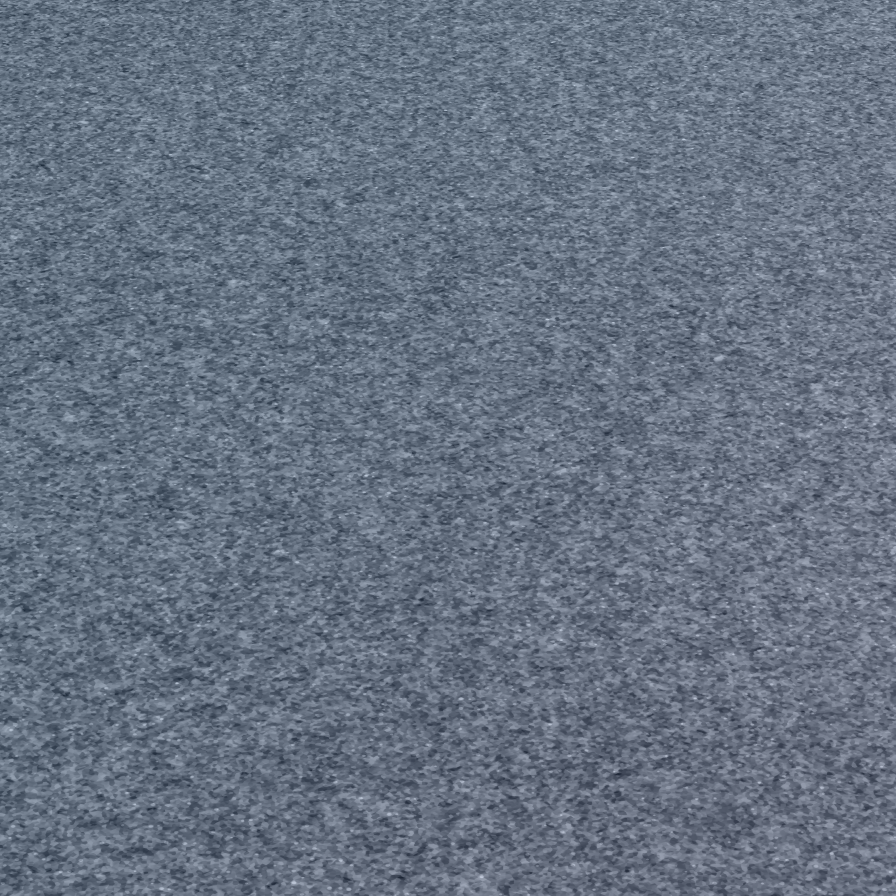
A WebGL 1 fragment shader for this texture:

```glsl
precision highp float;
// Blue-grey asphalt seen at a slant, its grain shrinking and flattening upwards.
// Layers of soft cellular noise give the grain; sparse flakes add glints, pits
// and pale stones; layered sines add slow wear. Four samples smooth each pixel.

uniform vec2 u_resolution;

const vec3 ASPHALT = vec3(0.395, 0.435, 0.497);
const vec3 COOL_TINT = vec3(-0.012, 0.004, 0.004);
const vec3 WARM_TINT = vec3(0.012, 0.002, 0.004);

vec3 hash3(vec2 p) {
  vec3 q = fract(p.xyx * vec3(0.1031, 0.1030, 0.0973));
  q += dot(q, q.yxz + 33.33);
  return fract((q.xxy + q.yzz) * q.zyx);
}

// Maps the canvas to the road plane, receding towards the top.
vec2 roadPlane(vec2 uv, float recession, float flattening) {
  float depth = 1.0 / (1.0 - recession * uv.y);
  return vec2((uv.x - 0.5) * depth, depth * flattening / recession);
}

// Cellular noise: each jittered cell has a random shade, blended at its rim.
float grain(vec2 p, float sharpness) {
  vec2 cell = floor(p);
  vec2 local = p - cell;
  float shade = 0.0;
  float total = 0.0;
  for (int j = -1; j <= 1; j++) {
    for (int i = -1; i <= 1; i++) {
      vec2 offset = vec2(float(i), float(j));
      vec3 rnd = hash3(cell + offset);
      vec2 d = offset + rnd.xy - local;
      float weight = exp(-sharpness * dot(d, d));
      shade += weight * rnd.z;
      total += weight;
    }
  }
  return shade / max(total, 1e-6) - 0.5;
}

// Sparse soft flakes: a share of the cells holds one, of random size.
float flakes(vec2 p, float share, float radius) {
  vec2 cell = floor(p);
  vec3 rnd = hash3(cell + 71.0);
  float size = radius * (0.5 + 0.5 * rnd.z);
  vec2 center = mix(vec2(radius), vec2(1.0 - radius), rnd.xy);
  float dist = length(p - cell - center);
  float present = step(hash3(cell + 157.0).x, share);
  return present * (1.0 - smoothstep(size * 0.5, size, dist));
}

// Slow uneven wear from layered, bent sines.
float wear(vec2 p) {
  float sum = 0.0;
  float amplitude = 0.5;
  for (int i = 0; i < 4; i++) {
    p = mat2(0.8, -0.6, 0.6, 0.8) * p * 1.7 + 1.3;
    sum += amplitude * sin(p.x + 1.5 * sin(p.y)) * sin(p.y);
    amplitude *= 0.7;
  }
  return sum;
}

float roadTone(vec2 uv) {
  vec2 road = roadPlane(uv, 0.35, 1.6);
  vec2 ragged = road + 0.002 * sin(road.yx * vec2(310.0, 270.0));

  float tone = 0.070 * grain(ragged * 42.0, 9.0);
  tone += 0.165 * grain(ragged * 105.0 + 19.0, 12.0);
  tone += 0.210 * grain(road * 205.0 + 47.0, 12.0);

  float glints = flakes(road * 95.0, 0.07, 0.36);
  float pits = flakes(ragged * vec2(48.0, 92.0) + 11.0, 0.13, 0.40);
  float stones = flakes(ragged * 30.0 + 5.0, 0.022, 0.36);
  return tone + 0.17 * glints - 0.10 * pits + 0.10 * stones;
}

void main() {
  vec2 uv = gl_FragCoord.xy / u_resolution;

  // Average four samples inside the pixel.
  float tone = 0.0;
  for (int j = 0; j < 2; j++) {
    for (int i = 0; i < 2; i++) {
      vec2 shift = (vec2(float(i), float(j)) - 0.5) * 0.5;
      tone += 0.25 * roadTone(uv + shift / u_resolution);
    }
  }

  // Broad light: wear, a brighter upper right and a darker foot.
  tone += 0.012 * wear(uv * vec2(3.0, 6.0));
  tone += 0.045 * smoothstep(0.5, 1.4, uv.x * 0.7 + uv.y * 0.7);
  tone -= 0.012 * (1.0 - smoothstep(0.0, 0.35, uv.y));

  float warmth = smoothstep(-0.6, 0.8, uv.x - uv.y);
  vec3 tint = mix(COOL_TINT, WARM_TINT, warmth);
  gl_FragColor = vec4(ASPHALT + tint + tone, 1.0);
}
```
